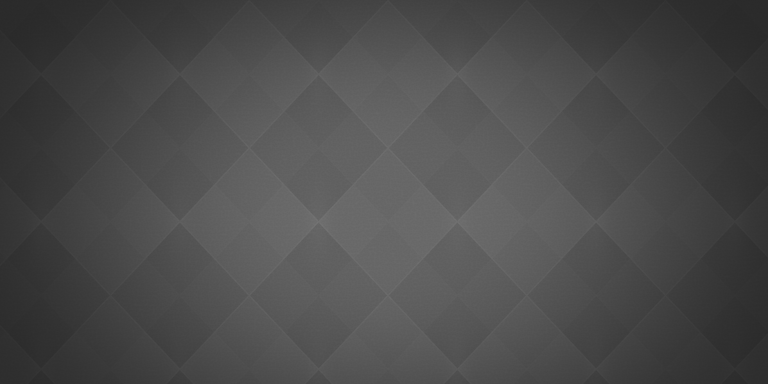
Reproduce this background procedurally as a Shadertoy shader.

```glsl
// Charcoal argyle wall: rows of light and dark diamonds, each split into four
// by a fainter half-size lattice, with hairline seams, soft glints at the
// crossings, a fine cellular grain and an elliptical vignette.

const float PI = 3.14159265;
const vec2 DIAMOND = vec2(0.3613, 0.384);   // width and height, canvas heights
const vec2 ORIGIN = vec2(1.0104, 0.6146);   // one crossing of the seams
const vec3 CENTER_GREY = vec3(0.396);
const vec3 EDGE_GREY = vec3(0.172);

vec2 hash22(vec2 p) {
    vec3 a = fract(p.xyx * vec3(0.1031, 0.1030, 0.0973));
    a += dot(a, a.yzx + 33.33);
    return fract((a.xx + a.yz) * a.zy);
}

// Distance to the nearest jittered cell point
float cellular(vec2 p) {
    vec2 cell = floor(p);
    float nearest = 2.0;
    for (int y = -1; y <= 1; y++)
        for (int x = -1; x <= 1; x++) {
            vec2 neighbour = cell + vec2(x, y);
            nearest = min(nearest, length(neighbour + hash22(neighbour) - p));
        }
    return nearest;
}

// Smooth checker in diagonal coordinates: +1 and -1 on alternate rows
float diamondRows(vec2 diag, float blur) {
    vec2 wave = clamp(sin(PI * diag) / (PI * blur), -1.0, 1.0);
    return -wave.x * wave.y;
}

// Coverage of seams lying on whole values of the diagonal coordinates
float seams(vec2 diag, float unitSize, float halfWidth, float px) {
    vec2 dist = abs(fract(diag - 0.5) - 0.5) * unitSize;
    vec2 line = 1.0 - smoothstep(vec2(halfWidth), vec2(halfWidth + px), dist);
    return max(line.x, line.y);
}

// Tall narrow light where two pale diamonds touch, varied per crossing
float glint(vec2 lattice) {
    vec2 offset = fract(lattice) - 0.5;
    float strength = mix(0.6, 1.0, hash22(floor(lattice) + 40.0).x);
    return strength * exp(-150.0 * offset.x * offset.x - 25.0 * offset.y * offset.y);
}

vec3 vignette(vec2 p, vec2 center, vec2 radii) {
    float r = length((p - center) / radii);
    return mix(CENTER_GREY, EDGE_GREY, smoothstep(0.18, 1.15, r));
}

void mainImage(out vec4 fragColor, in vec2 fragCoord) {
    float px = 1.0 / iResolution.y;
    vec2 p = fragCoord * px;
    float aspect = iResolution.x * px;

    // Lattice and its diagonals
    vec2 lattice = (p - ORIGIN) / DIAMOND;
    vec2 diag = vec2(lattice.x + lattice.y, lattice.x - lattice.y);
    float unitSize = 1.0 / length(1.0 / DIAMOND);
    float blur = px / unitSize;

    // Relative shading: large diamonds, quarter diamonds, seams, glints
    float shade = 1.0;
    shade += 0.032 * diamondRows(diag, blur);
    shade -= 0.011 * diamondRows(diag * 2.0, blur * 2.0);
    shade += 0.050 * seams(diag, unitSize, 0.0006, px);
    shade += 0.018 * seams(diag * 2.0, unitSize * 0.5, 0.0003, px);
    shade += 0.055 * glint(lattice);

    // Fine grain and a faint horizontal weave
    shade += 0.045 * (cellular(p * vec2(170.0, 200.0)) - 0.45);
    shade += 0.004 * sin(p.y * 520.0 + 1.5 * sin(p.x * 37.0));

    vec3 color = vignette(p, vec2(0.5 * aspect, 0.46), vec2(0.525 * aspect, 0.76));
    fragColor = vec4(color * shade, 1.0);
}
```
